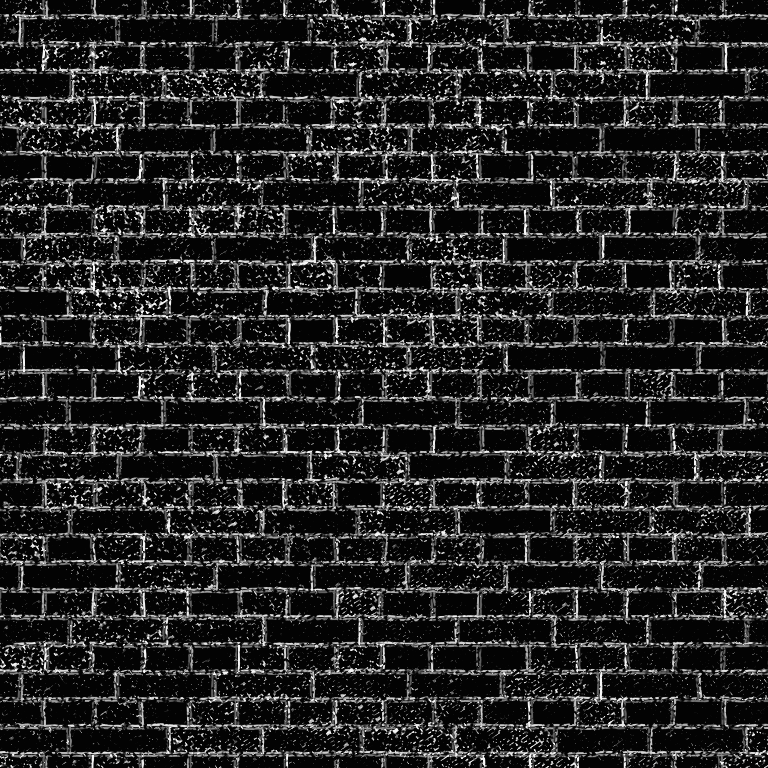
Give the GLSL for this texture, as a three.js fragment shader.

```glsl
// Black brick wall with chalky, speckled white joints: header rows alternate with stretcher rows.
varying vec2 vUv;

const vec3 BRICK_COLOR = vec3(0.012);
const vec3 CHALK_COLOR = vec3(0.97);
const float ROWS = 28.13;          // courses over the height
const float ROW_SHIFT = 0.377;     // part of the top course cut off
const float HEADER_WIDTH = 0.063;  // short brick; stretchers are twice as long
const float HEADER_START = 0.0586; // first header joint from the left
const float JOINT_JITTER = 0.006;  // sideways scatter of upright joints
const float WOBBLE = 0.0022;       // waviness of all joints
const float LINE_WIDTH = 0.0011;   // half width of a chalk line
const float LINE_SOFT = 0.0011;    // falloff beyond it
const float JOINT_GAP = 0.0019;    // chalk line to joint center
const float GRAIN = 390.0;         // speckles across the canvas

float hash(vec2 p) {
  return fract(sin(dot(p, vec2(127.1, 311.7))) * 43758.5);
}

float noise(vec2 p) {
  vec2 i = floor(p);
  vec2 f = fract(p);
  f = f * f * (3.0 - 2.0 * f);
  float low = mix(hash(i), hash(i + vec2(1.0, 0.0)), f.x);
  float high = mix(hash(i + vec2(0.0, 1.0)), hash(i + vec2(1.0, 1.0)), f.x);
  return mix(low, high, f.y);
}

float chalkLine(float d) {
  return 1.0 - smoothstep(LINE_WIDTH - 0.5 * LINE_SOFT, LINE_WIDTH + LINE_SOFT, abs(d));
}

void main() {
  vec2 p = vec2(vUv.x, 1.0 - vUv.y);

  // Uneven joints: a slow bend plus a fine ragged offset
  vec2 bend = vec2(noise(p * 34.0 + 7.0), noise(p * 34.0 + 61.0)) - 0.5;
  vec2 ragged = vec2(noise(p * 170.0 + 13.0), noise(p * 170.0 + 97.0)) - 0.5;
  vec2 q = p + WOBBLE * (bend + 0.6 * ragged);

  // Courses, counted from the top
  float v = q.y * ROWS + ROW_SHIFT;
  float row = floor(v);
  float bed = floor(v + 0.5);
  float dy = (v - bed) / ROWS;

  // Odd courses hold stretchers, shifted by half a brick from one to the next
  float stretcher = mod(row, 2.0);
  float width = HEADER_WIDTH * (1.0 + stretcher);
  float shift = stretcher * HEADER_WIDTH * (mod(row, 4.0) < 2.0 ? 1.5 : 0.5);
  float u = (q.x - HEADER_START - shift) / width;
  float joint = floor(u + 0.5);
  vec2 jointId = vec2(joint, row);
  float dx = (u - joint) * width - JOINT_JITTER * (hash(jointId + 3.7) - 0.5);
  vec2 brickId = vec2(joint + step(0.0, dx), row);

  // Fine grain on a turned grid
  vec2 g = mat2(0.83, 0.56, -0.56, 0.83) * p * GRAIN;
  float grain = noise(g);
  float breakup = noise(g * 0.83 + 41.0);

  // Bed joints: a strong upper line and a weaker lower one
  float bedTone = noise(vec2(q.x * 22.0, bed * 5.3));
  float beds = max(chalkLine(dy + JOINT_GAP) * mix(0.65, 1.0, bedTone),
                   chalkLine(dy - JOINT_GAP) * mix(0.8, 0.35, bedTone));

  // Upright joints: one bright side, one faint side, each of its own strength
  float side = hash(jointId + 19.3) < 0.5 ? -1.0 : 1.0;
  float strength = mix(0.45, 1.15, hash(jointId + 31.1));
  float uprights = max(chalkLine(dx + side * JOINT_GAP) * strength,
                       chalkLine(dx - side * JOINT_GAP) * 0.38);
  float bedLines = beds * smoothstep(0.2, 0.68, breakup);
  float uprightLines = uprights * smoothstep(0.08, 0.52, breakup);
  float lines = max(bedLines, uprightLines);

  // Speckles: density differs per brick, in patches and toward the joints
  float wear = hash(brickId + 11.9);
  float patches = noise(p * vec2(30.0, 55.0) + brickId * 9.1);
  float edge = exp(-min(abs(dx), abs(dy)) / 0.0038);
  float density = 0.72 * wear + 0.5 * (patches - 0.4) + 0.5 * edge;
  float threshold = 0.87 - 0.37 * clamp(density, 0.0, 1.1);
  float speckles = smoothstep(threshold, threshold + 0.42, grain);

  float chalk = clamp(max(lines, speckles), 0.0, 1.0);
  gl_FragColor = vec4(mix(BRICK_COLOR, CHALK_COLOR, chalk), 1.0);
}
```
